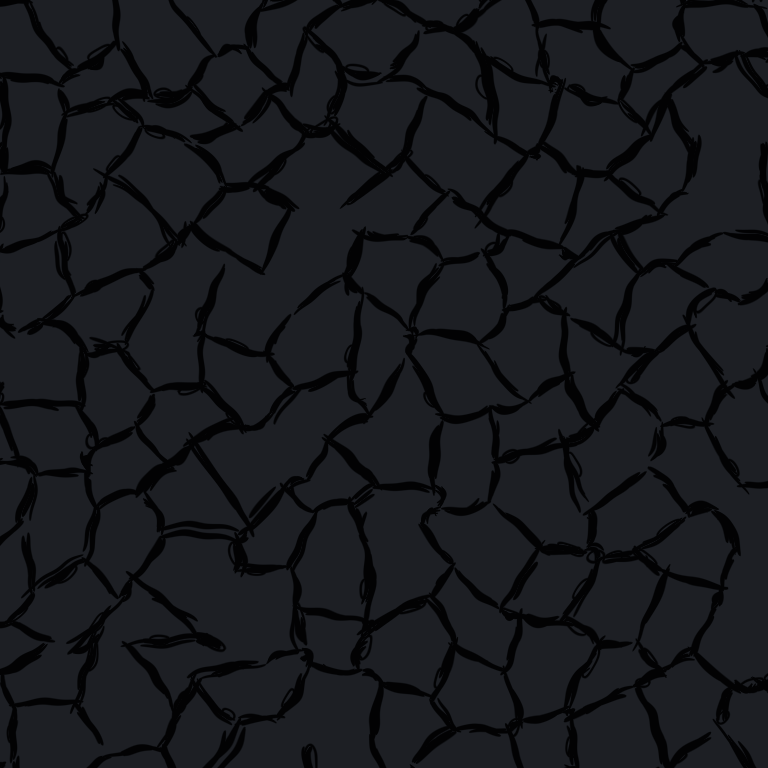
Reproduce this texture procedurally as a three.js fragment shader.

```glsl
varying vec2 vUv;

#define GROUND vec3(0.112, 0.122, 0.142)
#define INK vec3(0.006, 0.006, 0.011)
#define CELL vec2(0.054, 0.086)
#define TILT 0.62
#define JITTER 0.80
#define STROKES 4
#define SPREAD 0.0065
#define PEN 0.0037
#define BEND 0.007
#define GAPS 0.07
#define LOOPS 0.28
#define SOFT 0.0011

vec2 hash2(vec2 p) {
  vec3 q = fract(p.xyx * vec3(0.1031, 0.1030, 0.0973));
  q += dot(q, q.yzx + 33.33);
  return fract((q.xx + q.yz) * q.zy);
}

// Jittered honeycomb corner, in canvas units
vec2 corner(vec2 id) {
  float parity = mod(id.x + id.y, 2.0);
  vec2 offset = (hash2(id + 71.0) - 0.5) * JITTER;
  offset.y += (0.5 - parity) * 0.3;
  return (id + offset) * CELL;
}

// Distance to a bowed pen stroke with tapered ends
float penStroke(vec2 p, vec2 a, vec2 b, float bow, float width) {
  vec2 ab = b - a;
  float t = clamp(dot(p - a, ab) / dot(ab, ab), 0.0, 1.0);
  float arch = 4.0 * t * (1.0 - t);
  vec2 normal = normalize(vec2(-ab.y, ab.x));
  vec2 onCurve = a + ab * t + normal * bow * arch;
  return length(p - onCurve) - width * mix(0.3, 1.0, sqrt(arch));
}

// Distance to a thin elongated loop
float penLoop(vec2 p, vec2 center, vec2 along, vec2 radii) {
  vec2 q = p - center;
  q = vec2(dot(q, along), dot(q, vec2(-along.y, along.x)));
  float k = length(q / radii);
  float slope = max(length(q / (radii * radii)), 1.0);
  return abs(k * (k - 1.0) / slope) - PEN * 0.42;
}

// Bundle of overlapping strokes sketching one crack
float sketchEdge(vec2 p, vec2 a, vec2 b, vec2 seed) {
  vec2 traits = hash2(seed);
  if (traits.x < GAPS) return 1.0;
  float spread = SPREAD * mix(0.45, 1.35, traits.y);
  float bow = (hash2(seed + 5.3).x - 0.5) * 2.0 * BEND;
  float d = 1.0;
  for (int k = 0; k < STROKES; k++) {
    float n = float(k);
    vec2 key = seed + n * vec2(17.7, 9.1);
    vec2 ends = hash2(key + 3.1);
    vec2 shiftA = hash2(key + 11.9) - 0.5;
    vec2 shiftB = hash2(key + 23.3) - 0.5;
    // The last stroke strays sideways as a spur
    float stray = k == STROKES - 1 ? 3.0 : 1.0;
    vec2 from = mix(a, b, ends.x * 0.42 - 0.13) + shiftA * spread * stray;
    vec2 to = mix(a, b, 1.13 - ends.y * 0.42) + shiftB * spread * stray;
    float width = PEN * mix(0.6, 1.1, hash2(key + 31.7).x);
    d = min(d, penStroke(p, from, to, bow + shiftA.y * 0.004, width));
  }
  // Occasional scribbled loop
  vec2 chance = hash2(seed + 47.0);
  if (chance.x < LOOPS) {
    vec2 along = normalize(b - a + (hash2(seed + 59.0) - 0.5) * 0.03);
    vec2 radii = vec2(mix(0.009, 0.020, chance.y), mix(0.004, 0.007, traits.y));
    d = min(d, penLoop(p, mix(a, b, 0.2 + 0.6 * chance.y), along, radii));
  }
  return d;
}

void main() {
  // Unsteady hand
  vec2 p = vUv;
  p += 0.0014 * sin(p.yx * vec2(131.0, 117.0) + 2.0 * sin(p * 47.0));
  p += 0.009 * sin(p.yx * vec2(13.0, 17.0) + vec2(0.7, 2.1));
  float c = cos(TILT), s = sin(TILT);
  p = mat2(c, -s, s, c) * p + 3.0;

  // Nearest ink among the surrounding honeycomb edges
  vec2 home = floor(p / CELL);
  float d = 1.0;
  for (int y = -2; y <= 2; y++) {
    for (int x = -2; x <= 2; x++) {
      vec2 id = home + vec2(float(x), float(y));
      vec2 a = corner(id);
      d = min(d, sketchEdge(p, a, corner(id + vec2(1.0, 0.0)), id + 0.37));
      if (mod(id.x + id.y, 2.0) < 0.5)
        d = min(d, sketchEdge(p, a, corner(id + vec2(0.0, 1.0)), id + 131.61));
    }
  }

  float ink = 1.0 - smoothstep(-SOFT, SOFT, d);
  gl_FragColor = vec4(mix(GROUND, INK, ink), 1.0);
}
```
